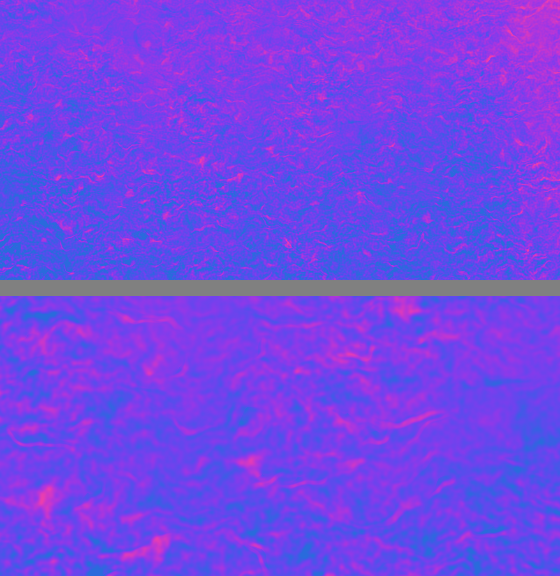
Top: the whole. Bottom: its middle third, enlarged.
This texture map is drawn by a WebGL 1 fragment shader. Its source:

```glsl
precision highp float;
// Rippled violet-blue surface with magenta crescents, creases and fine grain.

uniform vec2 u_resolution;

#define WARP 0.065
#define SWELL 0.20
#define STREAK 0.20
#define GRAIN 0.24
#define CREASE 0.30
#define FLECK 0.30
#define CRESCENT 0.24
#define SMALL_CELLS 12.0
#define LARGE_CELLS 5.0

vec2 hash2(vec2 cell) {
  vec3 h = fract(cell.xyx * vec3(0.1031, 0.1030, 0.0973));
  h += dot(h, h.yzx + 33.33);
  return fract((h.xx + h.yz) * h.zy);
}

vec2 gradient(vec2 cell) {
  float angle = 6.2832 * hash2(cell + 57.0).x;
  return vec2(cos(angle), sin(angle));
}

float gradientNoise(vec2 p) {
  vec2 i = floor(p), f = p - i;
  vec2 u = f * f * f * (f * (f * 6.0 - 15.0) + 10.0);
  vec2 e = vec2(0.0, 1.0);
  float low = mix(dot(gradient(i), f), dot(gradient(i + e.yx), f - e.yx), u.x);
  float high = mix(dot(gradient(i + e), f - e), dot(gradient(i + 1.0), f - 1.0), u.x);
  return mix(low, high, u.y);
}

float fbm(vec2 p) {
  float sum = 0.0, amplitude = 0.6;
  for (int k = 0; k < 4; k++) {
    sum += amplitude * gradientNoise(p);
    p = p * 2.03 + 17.3;
    amplitude *= 0.6;
  }
  return sum;
}

// Scattered arcs, thickest in the middle, with a dim inner shadow.
float crescents(vec2 p, float cells, float density, float thickness) {
  p *= cells;
  vec2 home = floor(p);
  float sum = 0.0;
  for (int j = -1; j <= 1; j++) {
    for (int i = -1; i <= 1; i++) {
      vec2 cell = home + vec2(float(i), float(j));
      vec2 a = hash2(cell + cells), b = hash2(cell + cells + 131.0);
      float turn = (b.x - 0.5) * 1.5;
      vec2 d = p - cell - a;
      d = mat2(cos(turn), -sin(turn), sin(turn), cos(turn)) * d;
      d.y *= 1.9;
      float radius = mix(0.18, 0.5, a.y);
      float r = length(d);
      float taper = smoothstep(0.2, 1.0, -d.y / max(r, 0.001));
      float width = thickness * (0.4 + taper);
      float rim = 1.0 - smoothstep(0.2 * width, width, abs(r - radius));
      float shade = 1.0 - smoothstep(0.0, 2.0 * width, abs(r - radius + 2.0 * width));
      sum += step(b.y, density) * taper * (rim - 0.5 * shade);
    }
  }
  return sum;
}

// Broad drift of the red level over the canvas.
float drift(vec2 uv) {
  float level = mix(0.325, 0.525, smoothstep(-0.1, 0.95, uv.y));
  level -= 0.09 * (1.0 - smoothstep(0.0, 0.25, uv.x));
  level += 0.14 * smoothstep(0.84, 1.0, uv.x);
  level += 0.06 * smoothstep(0.5, 0.9, uv.x) * smoothstep(0.6, 1.0, uv.y);
  vec2 hollow = (uv - vec2(0.81, 0.42)) * vec2(7.0, 3.5);
  return level - 0.08 * exp(-dot(hollow, hollow));
}

// Blue through violet to hot magenta, indexed by the red level.
vec3 palette(float red) {
  float g = 0.21 + 0.72 * (0.7 - red) * (0.7 - red);
  float b = 0.93 - (red - 0.42) * (red - 0.42);
  return vec3(red, g, b);
}

void main() {
  vec2 uv = gl_FragCoord.xy / u_resolution;
  vec2 p = gl_FragCoord.xy / u_resolution.y;
  vec2 q = p + WARP * vec2(fbm(p * 6.0), fbm(p * 6.0 + 41.0));
  float sides = smoothstep(0.2, 0.42, abs(uv.x - 0.5));
  float lower = 1.0 - smoothstep(0.2, 1.0, uv.y);
  float roughness = 0.7 + 0.4 * lower + 0.9 * gradientNoise(p * 5.0 + 80.0);

  // Soft swells, streaks and speckle
  float level = drift(uv) + SWELL * fbm(q * vec2(6.0, 11.0));
  level += STREAK * roughness * gradientNoise(q * vec2(21.0, 44.0) + 31.0);
  level += GRAIN * roughness * gradientNoise(q * vec2(55.0, 92.0));
  level += 0.8 * GRAIN * roughness * gradientNoise(p * 121.0 + 7.0);

  // Thin creases, light in some patches and dark in others
  float fold = abs(gradientNoise(q * vec2(10.0, 19.0) + 23.0));
  float patches = gradientNoise(q * vec2(9.0, 13.0) + 61.0);
  level += CREASE * patches * (1.0 - smoothstep(0.02, 0.13, fold));

  // Bright slivers and rounded curls
  float sliver = gradientNoise(q * vec2(16.0, 37.0) + 5.0);
  level += FLECK * (0.5 + 0.5 * lower) * smoothstep(0.28, 0.52, sliver);
  level += CRESCENT * (0.5 + 0.5 * lower) * crescents(q, SMALL_CELLS, 0.5, 0.09);
  level += 0.55 * CRESCENT * sides * crescents(q + 3.0, LARGE_CELLS, 0.7, 0.06);

  gl_FragColor = vec4(palette(clamp(level, 0.16, 0.92)), 1.0);
}
```
